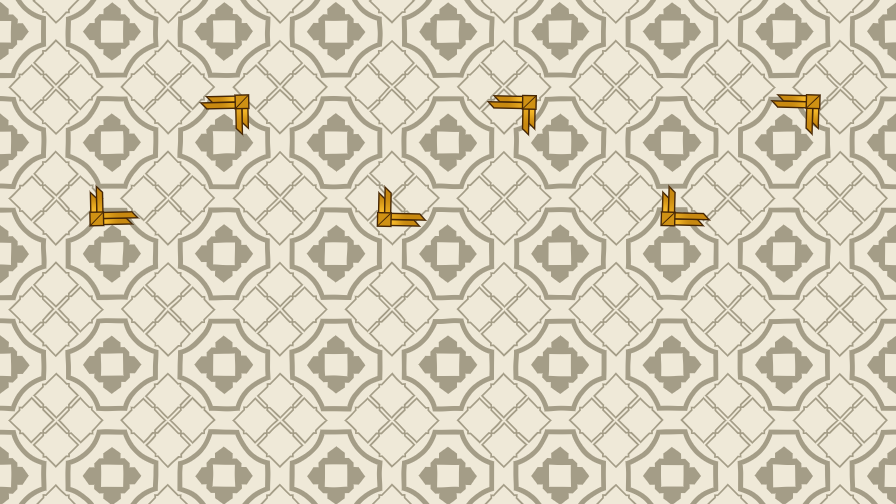
A WebGL 1 fragment shader for this pattern:

```glsl
precision highp float;
// Cream arabesque lattice of quatrefoil medallions and star petals, with two rows of gilt corner brackets.
uniform vec2 u_resolution;

#define WIDTH 768.0                      // canvas width in design units
#define CELL vec2(96.0, 95.2)            // lattice period
#define CENTRE vec2(0.0, 214.5)          // one medallion centre
#define BAND 2.1                         // half width of the thick line
#define HAIR 0.75                        // half width of the thin line
#define WOBBLE 0.9                       // hand drawn unevenness
#define CREAM vec3(0.937, 0.914, 0.847)
#define TAUPE vec3(0.645, 0.615, 0.53)
#define GOLD vec3(0.89, 0.61, 0.07)
#define UMBER vec3(0.27, 0.15, 0.02)
#define BRACKET_START vec2(84.0, 238.0)  // corner of the first bracket
#define BRACKET_STEP 243.5               // spacing of brackets in a row

float hash(vec2 p) {
  return fract(sin(dot(p, vec2(127.1, 311.7))) * 43758.545);
}

float noise(vec2 p) {
  vec2 i = floor(p), f = fract(p);
  f = f * f * (3.0 - 2.0 * f);
  return mix(mix(hash(i), hash(i + vec2(1.0, 0.0)), f.x),
             mix(hash(i + vec2(0.0, 1.0)), hash(i + vec2(1.0, 1.0)), f.x), f.y);
}

float cover(float d, float px) {
  return clamp(0.5 - d / px, 0.0, 1.0);
}

// Square with its four corners bitten away by circles
float medallion(vec2 q) {
  return max(max(q.x, q.y) - 37.5, 38.0 - length(q - 0.5 * CELL));
}

// Four pointed arms around a square with a square opening
float rosette(vec2 q) {
  float far = max(q.x, q.y), near = min(q.x, q.y);
  float body = max(far - 15.0, (far + near - 26.0) * 0.707);
  float arm = max(near - 7.5, (far + 0.75 * near - 25.0) * 0.8);
  return max(min(body, arm), 9.5 - far);
}

// Eight pointed star petal, one per axis direction around a lattice corner
float petal(vec2 q) {
  vec2 a = abs(vec2(max(q.x, q.y) - 21.0, min(q.x, q.y)));
  float box = max(a.x - 10.0, a.y - 11.0);
  float diamond = (a.x + a.y - 18.8) * 0.707;
  return min(box, diamond);
}

// Bar along x between two heights, with a slanted end
float bar(vec2 q, float low, float high, float reach) {
  float end = (q.x + 0.95 * (q.y - low) - reach) * 0.725;
  return max(max(low - q.y, q.y - high), max(9.0 - q.x, end));
}

vec3 gild(vec3 base, float d, float shine, float px) {
  vec3 metal = mix(GOLD * 0.88, GOLD + vec3(0.09, 0.13, 0.1), shine);
  base = mix(base, metal, cover(d, px));
  return mix(base, UMBER, cover(abs(d) - 0.6, px));
}

// Two doubled bars meeting at a mitred block
vec3 bracket(vec3 base, vec2 q, float px) {
  for (int side = 0; side < 2; side++) {
    vec2 s = side == 0 ? q : q.yx;
    float trim = side == 0 ? 0.0 : 7.5;
    float shine = smoothstep(26.0, 10.0, s.x);
    base = gild(base, bar(s, 0.8, 6.0, 36.0 - trim), shine, px);
    base = gild(base, bar(s, 6.0, 11.2, 41.0 - trim), 0.6 * shine, px);
  }
  vec2 b = abs(q - 5.8);
  float block = max(b.x, b.y) - 5.8;
  base = gild(base, block, 0.15, px);
  float mitre = max(abs(q.x - q.y) * 0.707 - 0.4, block);
  return mix(base, UMBER, cover(mitre, px));
}

// A row of brackets, each nudged and turned a little
vec3 bracketRow(vec3 base, vec2 p, vec2 start, float facing, float px) {
  float i = floor((p.x - start.x) / BRACKET_STEP + 0.5);
  vec2 nudge = vec2(hash(vec2(i, 3.0)), hash(vec2(i, 8.0))) - 0.5;
  float turn = 0.06 * (hash(vec2(i, 5.0)) - 0.5);
  vec2 q = (p - start - vec2(i * BRACKET_STEP, 0.0) - 4.0 * nudge) * facing;
  q = mat2(cos(turn), -sin(turn), sin(turn), cos(turn)) * q;
  return bracket(base, q + 5.0, px);
}

void main() {
  float px = WIDTH / u_resolution.x;
  vec2 p = gl_FragCoord.xy * px;

  // Slightly uneven lattice, folded to a quarter of a cell
  vec2 sway = vec2(noise(p / 13.0), noise(p / 13.0 + 71.0)) - 0.5;
  vec2 t = p - CENTRE + WOBBLE * sway;
  vec2 q = abs(mod(t + 0.5 * CELL, CELL) - 0.5 * CELL);

  float ink = cover(abs(medallion(q)) - BAND, px);
  ink = max(ink, cover(rosette(q), px));
  ink = max(ink, cover(abs(petal(0.5 * CELL - q)) - HAIR, px));
  vec3 colour = mix(CREAM, TAUPE, ink);

  // Gilt brackets: the upper row is the lower one turned half round
  colour = bracketRow(colour, p, BRACKET_START + vec2(0.0, 5.0), 1.0, px);
  colour = bracketRow(colour, p, BRACKET_START + vec2(126.0, 107.0), -1.0, px);
  gl_FragColor = vec4(colour, 1.0);
}
```
